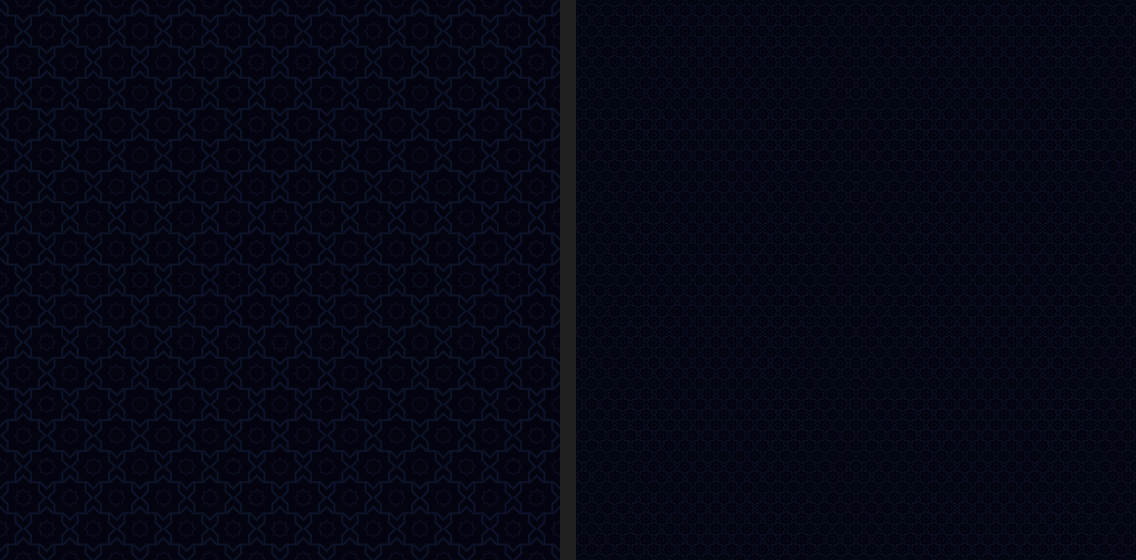
Left, the tile; right, the same tile 3 across and 3 down.
Write a Shadertoy shader that draws this pattern.

```glsl
// Dark navy lattice of interlocking eight-pointed stars, each holding a smaller star.

// Distance to an eight-pointed star: the union of a square and its diagonal twin.
float starDistance(vec2 p, float halfSide) {
    p = abs(p);
    return min(max(p.x, p.y), (p.x + p.y) * 0.70711) - halfSide;
}

float outline(float d, float halfWidth, float pixel) {
    return 1.0 - smoothstep(-0.7 * pixel, 0.7 * pixel, abs(d) - halfWidth);
}

// Unit gradient from an integer hash, wrapped to the period.
vec2 gradientAt(vec2 cell, float period) {
    uvec2 c = uvec2(mod(cell, period));
    uint h = c.x * 1597u + c.y * 51749u + 77u;
    h = (h ^ (h >> 7u)) * 26699u;
    h ^= h >> 11u;
    float angle = float(h & 1023u) * 6.28319 / 1024.0;
    return vec2(cos(angle), sin(angle));
}

float wrappedNoise(vec2 p, float period) {
    vec2 i = floor(p), f = fract(p);
    vec2 u = f * f * f * (f * (f * 6.0 - 15.0) + 10.0);
    vec2 e = vec2(1.0, 0.0);
    float a = dot(gradientAt(i, period), f);
    float b = dot(gradientAt(i + e, period), f - e);
    float c = dot(gradientAt(i + e.yx, period), f - e.yx);
    float d = dot(gradientAt(i + 1.0, period), f - 1.0);
    return mix(mix(a, b, u.x), mix(c, d, u.x), u.y);
}

void mainImage(out vec4 fragColor, in vec2 fragCoord) {
    vec2 uv = fragCoord / iResolution.xy;
    vec2 p = uv * 12.0;
    float pixel = 12.0 / min(iResolution.x, iResolution.y);

    // Two staggered lattices: 12 stars across, 18 rows in total
    vec2 period = vec2(1.0, 4.0 / 3.0);
    float large = 0.0, small = 0.0;
    for (int k = 0; k < 2; k++) {
        vec2 center = k == 0 ? vec2(0.5, 0.0) : vec2(0.0, 2.0 / 3.0);
        vec2 q = mod(p - center + 0.5 * period, period) - 0.5 * period;
        large = max(large, outline(starDistance(q, 1.0 / 3.0), 0.021, pixel));
        small = max(small, outline(starDistance(q, 0.127), 0.013, pixel));
    }

    // Faint drift of the line tint between teal and indigo
    float drift = clamp(0.5 + 0.8 * wrappedNoise(uv * 6.0, 6.0), 0.0, 1.0);
    vec3 lineColor = mix(vec3(0.045, 0.085, 0.155), vec3(0.055, 0.072, 0.168), drift);

    vec3 color = vec3(0.012, 0.016, 0.063);
    color = mix(color, lineColor * vec3(0.85, 0.78, 0.8), small);
    color = mix(color, lineColor, large);
    fragColor = vec4(color, 1.0);
}
```
